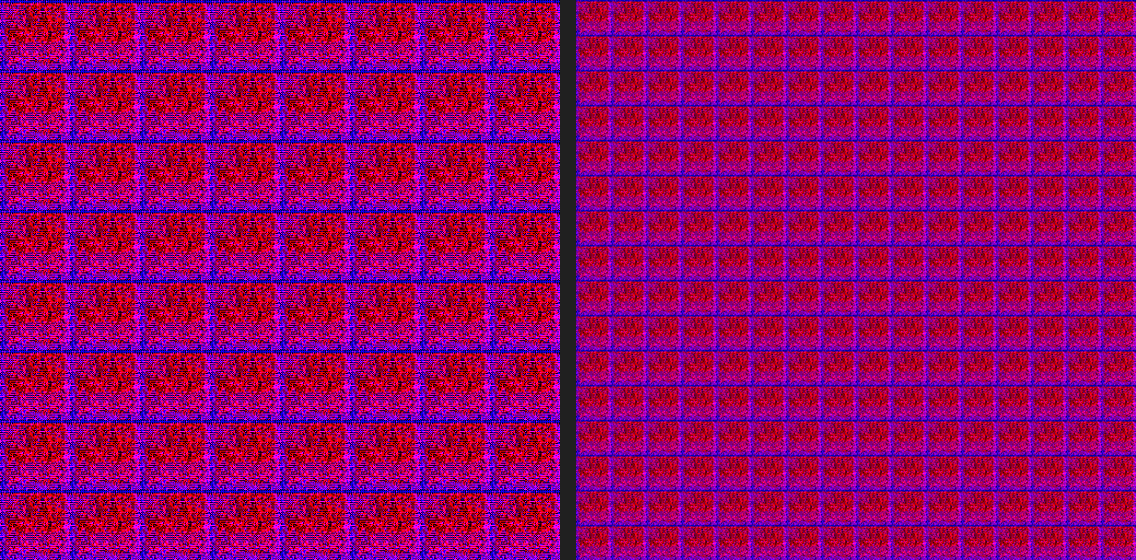
Left, the tile; right, the same tile 2 across and 2 down.
Give the GLSL for this pattern, as a Shadertoy shader.

```glsl
const float REPEATS = 8.0;        // tiles across and down
const float CELLS = 64.0;         // dither cells per tile side
const float PATCHES = 8.0;        // noise lattice per tile side
const float RIM_ROWS = 3.0;       // thickness of the dark blue line, in cells
const float WOBBLE = 0.05;        // raggedness of the side strips
const float HALF_TONE = 0.035;    // share of cells with half-lit blue
const vec2 RED_RANGE = vec2(0.04, 0.98);
const vec2 BLUE_RANGE = vec2(0.005, 0.99);

float hash(vec2 p, float seed) {
    uvec3 q = uvec3(p, seed);
    uint h = q.x * 1597u + q.y * 51749u + q.z * 88211u + 977u;
    h = (h ^ (h >> 15u)) * 739982445u;
    h = (h ^ (h >> 12u)) * 695872825u;
    h ^= h >> 15u;
    return float(h & 65535u) / 65536.0;
}

vec2 gradient(vec2 lattice, float seed) {
    float angle = 6.28319 * hash(mod(lattice, PATCHES), seed);
    return vec2(cos(angle), sin(angle));
}

// Gradient noise that wraps at the tile edge
float noise(vec2 uv, float seed) {
    vec2 p = uv * PATCHES, i = floor(p), f = fract(p);
    vec2 u = f * f * f * (f * (f * 6.0 - 15.0) + 10.0);
    vec2 e = vec2(0.0, 1.0);
    float low = mix(dot(gradient(i, seed), f),
                    dot(gradient(i + e.yx, seed), f - e.yx), u.x);
    float high = mix(dot(gradient(i + e.xy, seed), f - e.xy),
                     dot(gradient(i + e.yy, seed), f - e.yy), u.x);
    return mix(low, high, u.y);
}

// Threshold in 0..1: random grain, ordered in rows or checks by patch
float ditherThreshold(vec2 cell, vec2 uv, float seed) {
    float patchKind = noise(uv, seed);
    float order = floor(2.0 * hash(cell, seed + 1.0));
    if (patchKind > 0.12) order = mod(cell.y, 2.0);
    else if (patchKind < -0.1) order = mod(cell.x + cell.y, 2.0);
    if (cell.y < RIM_ROWS + 1.0) order = mod(cell.x, 2.0);
    return 0.5 * (order + hash(cell, seed + 2.0));
}

// Chance of red (x) and blue (y) being lit; uv.y runs down the tile
vec2 litShares(vec2 cell, vec2 uv) {
    float ragged = WOBBLE * noise(uv, 3.0);
    float x = uv.x + ragged, y = uv.y + ragged;
    float left = 1.0 - smoothstep(0.03, 0.11, x);
    float right = smoothstep(0.90, 0.95, x);
    float foot = smoothstep(0.87, 0.95, y);
    float lower = smoothstep(0.52, 0.68, y);
    float corner = 1.0 - smoothstep(0.1, 0.3, length(uv - vec2(0.17, 0.22)));

    vec2 share = mix(vec2(0.67, 0.19), vec2(0.66, 0.45), lower);
    share += corner * vec2(-0.08, 0.2);
    share.x += 0.25 * noise(uv, 5.0);
    share.y += 0.25 * noise(uv, 6.0);
    share = mix(share, vec2(0.48, 0.74), foot);
    share = mix(share, vec2(0.64, 0.78), right);
    share = mix(share, vec2(0.34, 0.72), left);

    // Dotted blue line along the top, with a red row below it
    if (cell.y < RIM_ROWS) share = vec2(0.08, cell.y == 1.0 ? 0.95 : 0.52);
    else if (cell.y == RIM_ROWS) share = vec2(0.85, 0.2);
    return share;
}

vec3 cellColor(vec2 index) {
    vec2 cell = mod(index, CELLS);
    cell.y = CELLS - 1.0 - cell.y;
    vec2 uv = (cell + 0.5) / CELLS;
    vec2 share = litShares(cell, uv);
    float red = step(ditherThreshold(cell, uv, 11.0), share.x);
    float blueMargin = share.y - ditherThreshold(cell, uv, 23.0);
    float blue = 0.55 * step(0.0, blueMargin) + 0.45 * step(HALF_TONE, blueMargin);
    return vec3(mix(RED_RANGE.x, RED_RANGE.y, red), 0.0,
                mix(BLUE_RANGE.x, BLUE_RANGE.y, blue));
}

void mainImage(out vec4 fragColor, in vec2 fragCoord) {
    float grid = REPEATS * CELLS;
    vec2 p = fragCoord / iResolution.xy * grid - 0.5;
    vec2 i = floor(p);

    // Blend neighbouring cells over one pixel footprint
    vec2 footprint = min(vec2(grid) / iResolution.xy, 1.0);
    vec2 t = clamp((p - i - 0.5) / footprint + 0.5, 0.0, 1.0);
    vec2 e = vec2(0.0, 1.0);
    i += grid;
    vec3 low = mix(cellColor(i), cellColor(i + e.yx), t.x);
    vec3 high = mix(cellColor(i + e.xy), cellColor(i + e.yy), t.x);
    fragColor = vec4(mix(low, high, t.y), 1.0);
}
```
